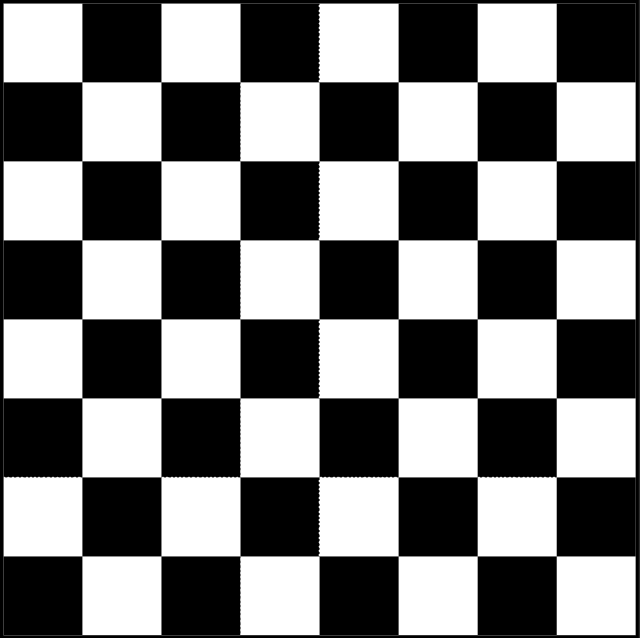
Give the GLSL for this pattern, as a WebGL 1 fragment shader.

```glsl
precision highp float;
// Black and white 8 by 8 checkerboard in a thin black frame, with worn dashed seams.

uniform vec2 u_resolution;

const float CELLS = 8.0;
const vec2 BOARD_MIN = vec2(0.0052, 0.0040);
const vec2 BOARD_MAX = vec2(0.9935, 0.9948);
const vec3 INK = vec3(0.0);
const vec3 PAPER = vec3(1.0);
const vec3 EDGE_GRAY = vec3(0.18);

// Signed square wave: +1 in even cells, -1 in odd cells, with soft edges.
float squareWave(float x, float softness) {
  float toEdge = 0.5 - abs(fract(x) - 0.5);
  float side = 1.0 - 2.0 * mod(floor(x), 2.0);
  return side * clamp(2.0 * toEdge / softness, 0.0, 1.0);
}

// Coverage of the box from lo to hi.
float boxMask(vec2 p, vec2 lo, vec2 hi, vec2 softness) {
  vec2 inside = clamp(min(p - lo, hi - p) / softness + 0.5, 0.0, 1.0);
  return inside.x * inside.y;
}

// Small dashed offset near one grid line, in alternate cells along it.
float wornSeam(float across, float along, float line, float parity, float amount) {
  float nearLine = step(abs(across - line), 0.2);
  float inCell = step(abs(mod(floor(along), 2.0) - parity), 0.5);
  float dashes = 0.5 + 0.5 * sin(along * 113.0 + 0.6 * sin(along * 17.0));
  return nearLine * inCell * smoothstep(0.25, 0.75, dashes) * amount;
}

void main() {
  vec2 uv = gl_FragCoord.xy / u_resolution;
  vec2 pixel = 1.0 / u_resolution;
  vec2 cellSize = (BOARD_MAX - BOARD_MIN) / CELLS;
  vec2 cell = (uv - BOARD_MIN) / cellSize;
  vec2 softness = 1.25 * pixel / cellSize;

  // Worn seams: two upright, one level
  vec2 wear = vec2(
    wornSeam(cell.x, cell.y, 4.0, 1.0, 0.010) +
    wornSeam(cell.x, cell.y, 3.0, 0.0, 0.004),
    -wornSeam(cell.y, cell.x, 2.0, 0.0, 0.006));
  vec2 worn = cell + wear;

  // Checks inside the frame
  float checks = 0.5 - 0.5 * squareWave(worn.x, softness.x)
                           * squareWave(worn.y, softness.y);
  float board = boxMask(uv, BOARD_MIN, BOARD_MAX, pixel);
  vec3 color = mix(INK, PAPER, checks * board);

  // Faint line along the right border
  float border = smoothstep(0.9972, 0.9988, uv.x);
  color = mix(color, EDGE_GRAY, border);

  gl_FragColor = vec4(color, 1.0);
}
```
